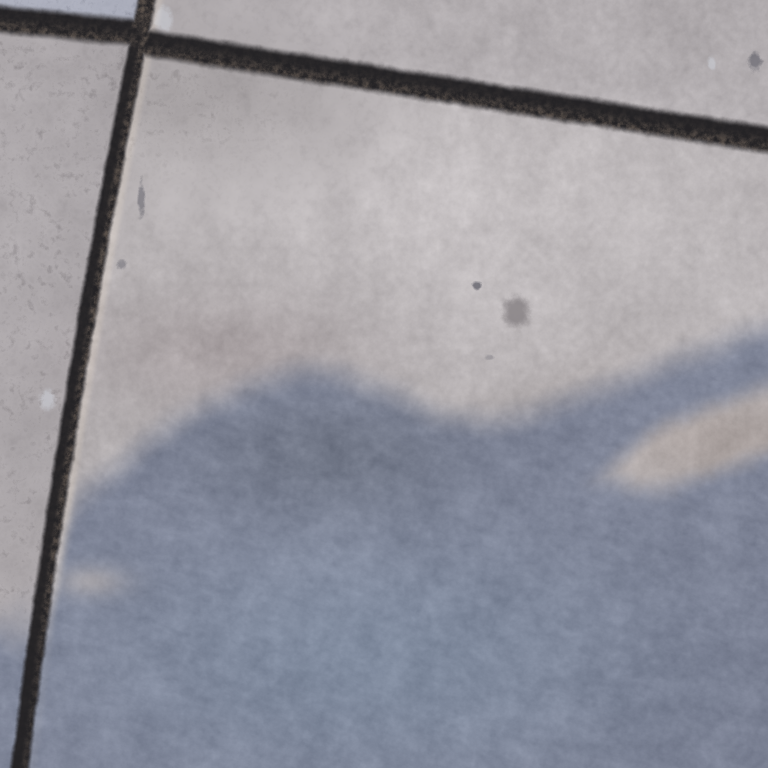
A Shadertoy shader for this texture:

```glsl
// Worn concrete paving slabs with gritty joints, crossed by a soft blue shadow.
// Joints are distances to gentle curves, the shadow is a smooth height profile,
// and all staining and grain come from layered gradient noise.

vec2 hashGradient(vec2 cell) {
    vec3 p = fract(cell.xyx * vec3(0.1031, 0.1030, 0.0973));
    p += dot(p, p.yzx + 33.33);
    return fract((p.xx + p.yz) * p.zy) * 2.0 - 1.0;
}

float gradientNoise(vec2 p) {
    vec2 i = floor(p), f = fract(p), e = vec2(1.0, 0.0);
    vec2 u = f * f * f * (f * (f * 6.0 - 15.0) + 10.0);
    float low = mix(dot(hashGradient(i), f), dot(hashGradient(i + e), f - e), u.x);
    float high = mix(dot(hashGradient(i + e.yx), f - e.yx),
                     dot(hashGradient(i + e.xx), f - e.xx), u.x);
    return mix(low, high, u.y);
}

float fbm(vec2 p) {
    float sum = 0.0, gain = 0.6;
    for (int i = 0; i < 5; i++) {
        sum += gain * gradientNoise(p);
        p = mat2(1.6, 1.2, -1.2, 1.6) * p + 7.3;
        gain *= 0.55;
    }
    return sum;
}

// Soft elliptical weight, 1 at the centre
float glow(vec2 p, vec2 center, vec2 radius) {
    vec2 q = (p - center) / radius;
    return exp(-dot(q, q));
}

// Irregular pit or chip with a soft rim
float chip(vec2 p, vec2 center, vec2 radius, float wobble) {
    return 1.0 - smoothstep(0.45, 1.25, length((p - center) / radius) + wobble);
}

// Signed distances to the centre lines: x = upright joint, y = cross joint
vec2 jointOffsets(vec2 p) {
    float upright = p.x - (0.026 + 0.125 * p.y + 0.04 * p.y * p.y);
    float crossY = p.x < 0.18 ? 0.975 - 0.10 * p.x : 0.974 - 0.156 * p.x;
    return vec2(upright, p.y - crossY);
}

float shadowMask(vec2 p, float wobble) {
    // Upper outline at evenly spaced columns, joined by a smooth cubic
    float outline[13] = float[](0.19, 0.33, 0.405, 0.466, 0.505, 0.521, 0.497,
                                0.461, 0.456, 0.484, 0.517, 0.549, 0.581);
    float column = clamp(p.x, 0.0, 0.9999) * 12.0;
    int k = int(column);
    float t = fract(column), b = outline[k], c = outline[k + 1];
    float m = 0.5 * (c - outline[max(k - 1, 0)]);
    float n = 0.5 * (outline[min(k + 2, 12)] - b);
    float q = 3.0 * (c - b) - 2.0 * m - n, r = 2.0 * (b - c) + m + n;
    float top = b + t * (m + t * (q + t * r));
    float rise = 12.0 * (m + t * (2.0 * q + 3.0 * t * r));
    top = mix(0.19, top, smoothstep(0.045, 0.105, p.x));
    float d = (p.y - top) / sqrt(1.0 + rise * rise) + wobble;
    float body = 1.0 - smoothstep(-0.034, 0.026, d);
    body *= 1.0 - 0.75 * glow(p, vec2(0.118, 0.243), vec2(0.045, 0.02));
    // Sunlit wedge at the right
    float halfWidth = 0.047 * smoothstep(0.73, 0.88, p.x);
    float across = abs(p.y - 0.4185 - 0.35 * (p.x - 0.9)) + wobble;
    float wedge = 1.0 - smoothstep(-0.026, 0.020, across - halfWidth);
    return body * (1.0 - wedge * smoothstep(0.74, 0.83, p.x));
}

void mainImage(out vec4 fragColor, in vec2 fragCoord) {
    vec2 p = fragCoord / iResolution.xy;
    float stain = fbm(p * 6.0 + 3.0);
    float mottle = fbm(p * 24.0);
    float grain = fbm(p * 85.0 + 11.0);
    float streak = fbm(mat2(0.95, 0.3, -0.3, 0.95) * p * vec2(22.0, 60.0));
    vec2 joint = jointOffsets(p);
    float leftSlab = 1.0 - smoothstep(-0.003, 0.003, joint.x);
    float upperSlab = smoothstep(-0.003, 0.003, joint.y);

    // Sunlit slabs
    vec3 lit = vec3(0.705, 0.686, 0.692);
    lit += 0.055 * glow(p, vec2(0.66, 0.72), vec2(0.38, 0.17));
    lit -= 0.065 * glow(p, vec2(0.25, 0.88), vec2(0.15, 0.06));
    lit -= vec3(0.06, 0.07, 0.07) * glow(p, vec2(0.29, 0.54), vec2(0.17, 0.07));
    lit -= vec3(0.03, 0.045, 0.06) * glow(p, vec2(0.94, 0.43), vec2(0.2, 0.08));
    lit -= (0.02 * leftSlab + 0.015 * upperSlab) * vec3(1.0, 1.0, 0.8);
    lit += vec3(0.0, 0.03, 0.07) * leftSlab * upperSlab;
    lit += 0.08 * stain + 0.07 * mottle + 0.06 * grain;
    float worn = max(leftSlab, glow(p, vec2(0.22, 0.86), vec2(0.2, 0.1)));
    lit -= 0.13 * worn * smoothstep(-0.05, 0.6, 0.5 * mottle + grain);

    // Shaded slabs
    vec3 shade = vec3(0.497, 0.520, 0.592);
    shade += vec3(0.008, 0.028, 0.032) * glow(p, vec2(0.48, 0.14), vec2(0.34, 0.16));
    shade -= vec3(0.045, 0.045, 0.055) * glow(p, vec2(0.43, 0.41), vec2(0.17, 0.08));
    shade -= 0.025 * glow(p, vec2(0.97, 0.08), vec2(0.2, 0.22));
    shade += 0.055 * stain + 0.07 * mottle + 0.05 * streak + 0.055 * grain;
    float shadow = shadowMask(p, 0.016 * stain + 0.008 * mottle);
    vec3 color = mix(lit, shade, shadow);

    // Pits, a round stain and pale chips
    float ragged = 0.9 * grain;
    float pits = chip(p, vec2(0.621, 0.628), vec2(0.006), ragged)
               + 0.4 * chip(p, vec2(0.638, 0.535), vec2(0.006, 0.004), ragged)
               + 0.8 * chip(p, vec2(0.983, 0.919), vec2(0.009, 0.012), ragged)
               + 0.7 * chip(p, vec2(0.184, 0.74), vec2(0.005, 0.024), ragged)
               + 0.6 * chip(p, vec2(0.159, 0.655), vec2(0.007), ragged);
    color = mix(color, vec3(0.34, 0.34, 0.38), 0.7 * min(pits, 1.0));
    color = mix(color, vec3(0.52, 0.50, 0.51), 0.8 * chip(p, vec2(0.672, 0.594), vec2(0.019, 0.021), 0.4 * grain));
    float pale = chip(p, vec2(0.213, 0.975), vec2(0.012, 0.02), ragged)
               + chip(p, vec2(0.062, 0.479), vec2(0.011, 0.014), ragged)
               + chip(p, vec2(0.927, 0.918), vec2(0.006, 0.009), ragged);
    color = mix(color, vec3(0.80, 0.81, 0.84), 0.6 * pale);

    // Pale slab rim, then the gritty joints
    float rim = smoothstep(0.008, 0.013, joint.x) * (1.0 - smoothstep(0.016, 0.026, joint.x));
    color += vec3(0.065, 0.055, 0.035) * rim * (1.0 - 0.6 * shadow);
    float rough = 0.003 * mottle + 0.002 * grain;
    float upright = 1.0 - smoothstep(-0.004, 0.004, abs(joint.x) - 0.0112 + rough);
    float level = 1.0 - smoothstep(-0.006, 0.006, abs(joint.y) - 0.0165 + rough);
    float sunnyGrit = max(upright * smoothstep(-0.002, 0.006, joint.x),
                          level * (1.0 - smoothstep(-0.014, 0.008, joint.y)));
    sunnyGrit = max(sunnyGrit, upright * smoothstep(0.94, 0.98, p.y));
    float grit = smoothstep(-0.35, 0.45, fbm(p * 110.0));
    vec3 jointColor = mix(vec3(0.14, 0.135, 0.145), vec3(0.45, 0.40, 0.36),
                          grit * (0.1 + 0.6 * sunnyGrit) * (1.0 - 0.5 * shadow));
    color = mix(color, jointColor, max(upright, level));
    fragColor = vec4(clamp(color, 0.0, 1.0), 1.0);
}
```
